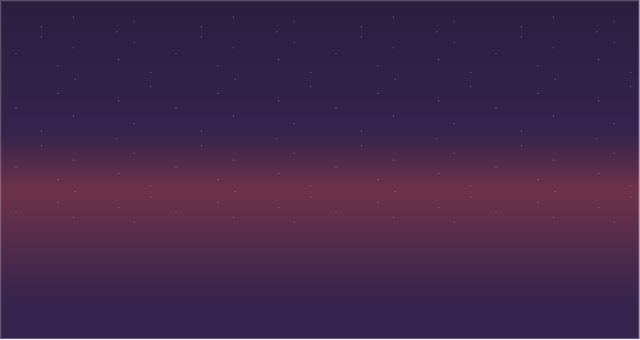
Write a WebGL 1 fragment shader that draws this background.

```glsl
precision highp float;

uniform vec2 u_resolution;

// Sky colours
const vec3 ZENITH = vec3(0.166, 0.120, 0.250);
const vec3 DUSK   = vec3(0.208, 0.140, 0.302);
const vec3 GLOW   = vec3(0.432, 0.198, 0.290);
const vec3 STAR   = vec3(0.78, 0.66, 0.74);

// Heights of the bands, as fractions of the canvas from the bottom
const float GLOW_BOTTOM = 0.100;
const float GLOW_PEAK   = 0.442;
const float GLOW_TOP    = 0.606;

// Star field: rows of stars whose columns alternate and drift in a wave
const int   STAR_COUNT   = 34;
const float TILES        = 4.0;
const float STAR_TOP     = 0.950;
const float STAR_BOTTOM  = 0.346;
const float ROW_BOW      = 0.021;
const float DRIFT_CENTRE = 0.60;
const float DRIFT_WIDTH  = 0.37;
const float DRIFT_PERIOD = 16.0;
const float DRIFT_PHASE  = 3.0;
const float STAR_RADIUS  = 0.0018;
const float STAR_OPACITY = 0.42;

// Thin frame: pale on the right and bottom, faint on the left and top
const vec3  FRAME         = vec3(1.0);
const float FRAME_WIDTH   = 0.0037;
const float FAINT_OPACITY = 0.22;
const float RIGHT_OPACITY = 0.55;
const float BASE_OPACITY  = 0.95;

const float TAU = 6.28318;

vec3 skyColor(float height) {
    vec3 base = mix(DUSK, ZENITH, clamp((height - GLOW_TOP) / (1.0 - GLOW_TOP), 0.0, 1.0));
    float rise = (height - GLOW_BOTTOM) / (GLOW_PEAK - GLOW_BOTTOM);
    float fall = (GLOW_TOP - height) / (GLOW_TOP - GLOW_PEAK);
    return mix(base, GLOW, clamp(min(rise, fall), 0.0, 1.0));
}

// Smooth coverage of a shape reaching out to the given radius
float coverage(float radius, float dist, float pixel) {
    return clamp((radius - dist) / pixel + 0.5, 0.0, 1.0);
}

// Position of a star within its tile
vec2 starPosition(float index) {
    float t = index / float(STAR_COUNT - 1);
    float drift = DRIFT_CENTRE - DRIFT_WIDTH * cos(TAU * (index - DRIFT_PHASE) / DRIFT_PERIOD);
    float y = mix(STAR_TOP, STAR_BOTTOM, t) + ROW_BOW * sin(TAU * t);
    return vec2(fract(0.5 * index + drift), y);
}

float starField(vec2 uv, float aspect, float pixel) {
    vec2 tile = vec2(fract(uv.x * TILES), uv.y);
    float light = 0.0;
    for (int i = 0; i < STAR_COUNT; i++) {
        vec2 offset = tile - starPosition(float(i));
        // Wrap across the tile edge, then measure in canvas heights
        offset.x = (fract(offset.x + 0.5) - 0.5) * aspect / TILES;
        light = max(light, coverage(STAR_RADIUS, length(offset), pixel));
    }
    return light;
}

// Opacity of the frame line nearest to the point
float frameOpacity(vec2 uv, float aspect, float pixel) {
    float left  = coverage(FRAME_WIDTH, uv.x * aspect, pixel);
    float right = coverage(FRAME_WIDTH, (1.0 - uv.x) * aspect, pixel);
    float top   = coverage(FRAME_WIDTH, 1.0 - uv.y, pixel);
    float base  = coverage(FRAME_WIDTH, uv.y, pixel);
    float faint = max(left, top) * FAINT_OPACITY;
    return max(faint, max(right * RIGHT_OPACITY, base * BASE_OPACITY));
}

void main() {
    vec2 uv = gl_FragCoord.xy / u_resolution;
    float aspect = u_resolution.x / u_resolution.y;
    float pixel = 1.0 / u_resolution.y;
    vec3 color = skyColor(uv.y);
    color = mix(color, STAR, STAR_OPACITY * starField(uv, aspect, pixel));
    color = mix(color, FRAME, frameOpacity(uv, aspect, pixel));
    gl_FragColor = vec4(color, 1.0);
}
```
